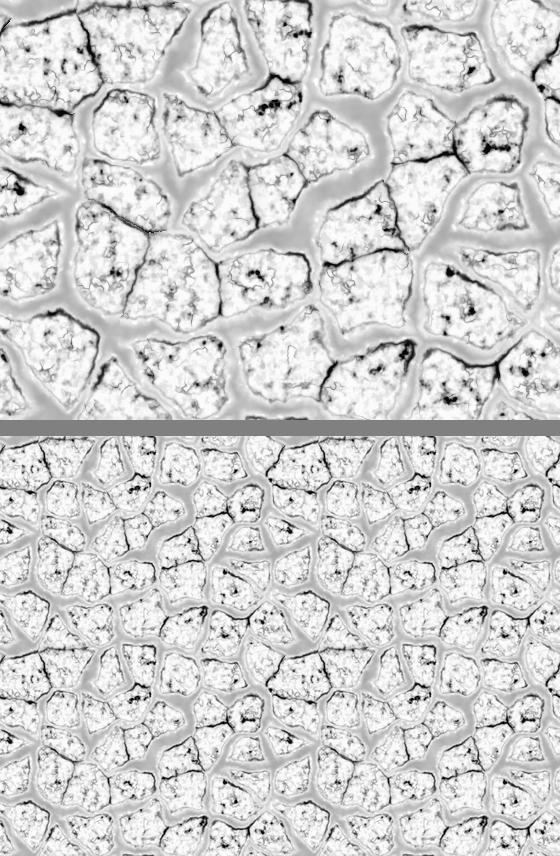
Top, the tile; bottom, the same tile 2 across and 2 down.
Reproduce this texture map procedurally as a WebGL 2 fragment shader.

```glsl
#version 300 es
precision highp float;
// Tiling relief-shading map of a rubble stone wall: pale pitted stones, grey mortar, dark cracks.

#define GRID vec2(7.0, 5.0)   // stone cells across the canvas
#define JITTER 0.9            // irregularity of the stone centres
#define GROUPS 4.0            // neighbours of one group touch along a crack
#define GAP 0.095             // mean half width of the mortar
#define GAP_VARIATION 0.17
#define ROUNDING 0.08         // softness of the stone corners
#define CRACK_WIDTH 0.021
#define RIM_WIDTH 0.024
#define STONE_TONE 0.985
#define MORTAR_EDGE 0.92
#define MORTAR_DEEP 0.715

uniform vec2 u_resolution;
out vec4 fragColor;

// Two random values for an integer cell
vec2 hash2(vec2 cell, float salt) {
  uvec2 h = uvec2(cell) * uvec2(1597u, 3571u) + uint(salt) * 7919u;
  h.x ^= h.y * 74093u;
  h.y += h.x * 66529u;
  h ^= h >> 15u;
  h *= 73244475u;
  h ^= h >> 13u;
  h.x += h.y * 40503u;
  h.y ^= h.x * 30011u;
  h ^= h >> 16u;
  return vec2(h & 65535u) / 65536.0;
}

float cornerSlope(vec2 cell, vec2 offset, vec2 period, float salt) {
  float angle = 6.28319 * hash2(mod(cell, period), salt).x;
  return dot(vec2(cos(angle), sin(angle)), offset);
}

// Gradient noise that wraps with the canvas; k is the whole frequency per stone cell
float noise(vec2 p, float k, float salt) {
  vec2 q = p * k, cell = floor(q), f = q - cell, period = GRID * k;
  vec2 u = f * f * f * (f * (f * 6.0 - 15.0) + 10.0);
  vec2 e = vec2(1.0, 0.0);
  float low = mix(cornerSlope(cell, f, period, salt),
                  cornerSlope(cell + e.xy, f - e.xy, period, salt), u.x);
  float high = mix(cornerSlope(cell + e.yx, f - e.yx, period, salt),
                   cornerSlope(cell + e.xx, f - e.xx, period, salt), u.x);
  return mix(low, high, u.y);
}

float fbm(vec2 p, float k, float salt) {
  float sum = 0.0, gain = 1.0;
  for (int i = 0; i < 3; i++) {
    sum += gain * noise(p, k, salt + float(i));
    gain *= 0.5;
    k *= 2.0;
  }
  return sum;
}

float smoothMin(float a, float b, float k) {
  float h = max(k - abs(a - b), 0.0) / k;
  return min(a, b) - 0.25 * h * h * k;
}

float bell(float x, float width) {
  return exp(-x * x / (width * width));
}

vec2 stoneCentre(vec2 cell) {
  return cell + 0.5 + JITTER * (hash2(mod(cell, GRID), 1.0) - 0.5);
}

float stoneGroup(vec2 cell) {
  return floor(GROUPS * hash2(mod(cell, GRID), 2.0).x);
}

// x: distance into the stone from the mortar, y: distance to a crack, zw: offset from the centre
vec4 stones(vec2 p, float gap) {
  vec2 home = floor(p), nearest = home, toNearest = vec2(9.0);
  for (int y = -1; y <= 1; y++)
    for (int x = -1; x <= 1; x++) {
      vec2 cell = home + vec2(x, y);
      vec2 d = stoneCentre(cell) - p;
      if (dot(d, d) < dot(toNearest, toNearest)) { toNearest = d; nearest = cell; }
    }
  float inside = 1.0, crack = 1.0, group = stoneGroup(nearest);
  for (int y = -2; y <= 2; y++)
    for (int x = -2; x <= 2; x++) {
      if (x == 0 && y == 0) continue;
      vec2 cell = nearest + vec2(x, y);
      vec2 d = stoneCentre(cell) - p;
      float edge = dot(0.5 * (d + toNearest), normalize(d - toNearest));
      if (stoneGroup(cell) == group) crack = min(crack, edge);
      else inside = smoothMin(inside, edge - gap, ROUNDING);
    }
  return vec4(inside, crack, -toNearest);
}

// Soft mottling, blurred streaks and clustered dark pits on the stone faces
float stoneFace(vec2 p) {
  float wear = noise(p, 2.0, 20.0);
  float grain = fbm(p, 6.0, 23.0);
  float streak = bell(fbm(p, 5.0, 30.0), 0.1) * smoothstep(-0.1, 0.45, noise(p, 4.0, 35.0) + 0.4 * wear);
  float tone = STONE_TONE - 0.1 * smoothstep(-0.15, 0.5, fbm(p, 9.0, 37.0));
  tone -= 0.32 * smoothstep(0.0, 0.7, grain + 0.4 * wear);
  tone -= 0.36 * streak;
  return tone - 0.65 * smoothstep(0.45, 0.85, grain + 0.6 * wear);
}

void main() {
  vec2 p = gl_FragCoord.xy / u_resolution * GRID;

  // Wobbling outlines and uneven mortar
  vec2 warp = 0.15 * vec2(noise(p, 2.0, 40.0), noise(p, 2.0, 41.0))
            + 0.04 * vec2(fbm(p, 7.0, 43.0), fbm(p, 7.0, 47.0));
  float gap = max(GAP + GAP_VARIATION * noise(p, 1.0, 50.0), 0.035);
  vec4 s = stones(p + warp, gap);
  float stoneMask = smoothstep(-0.035, 0.03, s.x);

  // Mortar, lighter and speckled along the stones
  float mortar = mix(MORTAR_EDGE, MORTAR_DEEP, smoothstep(-0.01, 0.12, -s.x));
  mortar += 0.09 * noise(p, 3.0, 52.0) + 0.03 * noise(p, 10.0, 53.0);
  mortar += 0.12 * smoothstep(0.1, 0.45, noise(p, 11.0, 54.0)) * bell(s.x + 0.03, 0.03);

  // Cracks and shaded rims, strongest on the upper right of the stones
  float crackDepth = mix(0.3, 0.95, smoothstep(-0.3, 0.3, noise(p, 3.0, 56.0)));
  float crack = crackDepth * bell(s.y, CRACK_WIDTH * (0.6 + 0.7 * crackDepth));
  crack += 0.12 * bell(s.y, 0.07);
  float facing = dot(normalize(s.zw + 1e-4), vec2(0.5, 0.85));
  float rimDepth = smoothstep(0.0, 0.55, noise(p, 2.0, 58.0) + 0.24 * facing + 0.15 * noise(p, 8.0, 59.0));
  float rim = (0.17 + 0.72 * rimDepth) * bell(s.x - 0.022, RIM_WIDTH * (0.8 + 0.5 * rimDepth));

  float stone = stoneFace(p) * (1.0 - min(crack, 0.97));
  float tone = mix(mortar, stone, stoneMask) * (1.0 - rim);
  fragColor = vec4(vec3(clamp(tone, 0.03, 1.0)), 1.0);
}
```
